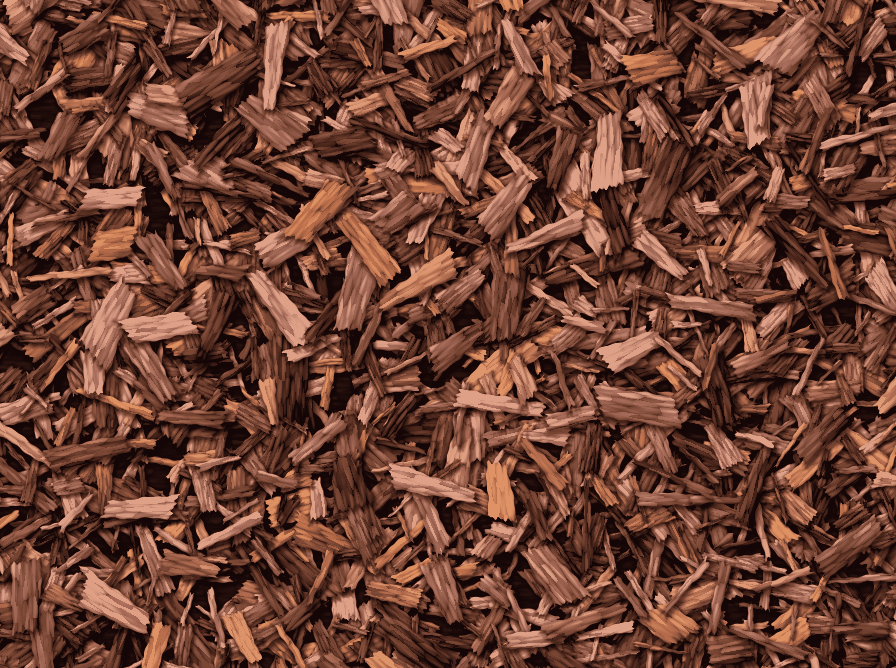
Reproduce this texture procedurally as a WebGL 1 fragment shader.

```glsl
precision highp float;
// Bed of shredded wood mulch: layers of splintered chips lie on jittered grids
// and are painted from bottom to top, each chip shading what lies beneath it.
// Tone and warmth are composited first, then mapped through a bark colour ramp.
uniform vec2 u_resolution;

const vec3 GAP    = vec3(0.08, 0.025, 0.025);
const vec3 DARK   = vec3(0.28, 0.14, 0.10);
const vec3 MID    = vec3(0.47, 0.27, 0.20);
const vec3 LIGHT  = vec3(0.64, 0.41, 0.34);
const vec3 ORANGE = vec3(0.73, 0.43, 0.29);
const vec3 PALE   = vec3(0.87, 0.63, 0.53);
const vec2 TO_LIGHT = vec2(-0.5, 0.86);
const int LAYERS = 8;

vec4 hash4(vec2 p, float seed) {
  vec4 q = fract(vec4(p, seed, p.x + p.y) * vec4(0.1031, 0.1030, 0.0973, 0.1099));
  q += dot(q, q.wzxy + 33.33);
  return fract((q.xxyz + q.yzzw) * q.zywx);
}

vec2 rotate(vec2 p, float angle) {
  float c = cos(angle), s = sin(angle);
  return vec2(c * p.x + s * p.y, c * p.y - s * p.x);
}

// Cellular noise: x = distance to the nearest point, y = its random value.
vec2 cellular(vec2 p) {
  vec2 base = floor(p), nearest = vec2(9.0, 0.0);
  for (int j = -1; j <= 1; j++) {
    for (int i = -1; i <= 1; i++) {
      vec2 cell = base + vec2(float(i), float(j));
      vec4 h = hash4(cell, 7.0);
      float d = length(cell + h.xy - p);
      if (d < nearest.x) nearest = vec2(d, h.z);
    }
  }
  return nearest;
}

// Distance to a tapered strip with slanted, frayed ends and wavy sides.
float chipDistance(vec2 p, vec2 halfSize, vec4 h) {
  float phase = h.x * 40.0;
  float taper = 1.0 + (h.y - 0.5) * 0.9 * p.x / halfSize.x;
  float wave = 0.014 * sin(p.x * 9.0 + phase) + 0.008 * sin(p.x * 23.0 - phase);
  float fray = 0.022 * sin(p.y * 37.0 + phase) + 0.016 * sin(p.y * 71.0 + phase * 2.0);
  float slant = (h.z - 0.5) * 1.1 * p.y;
  float side = abs(p.y + wave) - halfSize.y * taper;
  float end = abs(p.x + slant) - halfSize.x + fray;
  return max(side, end);
}

// Wood fibres along x: splinter facets, fine streaks and dark cracks.
float fibres(vec2 p, float seed) {
  vec2 facet = cellular(p * vec2(2.6, 14.0) + seed * 50.0);
  float streak = sin(p.y * 55.0 + 2.0 * sin(p.x * 4.0 + seed * 20.0));
  float crack = smoothstep(0.6, 0.95, facet.x);
  return (facet.y - 0.5) * 0.32 + (0.42 - facet.x) * 0.2 + streak * 0.06 - crack * 0.2;
}

// Composites one chip over the ground, where x = tone and y = warmth.
vec2 paintChip(vec2 ground, vec2 p, vec2 cell, float layer, float pixel) {
  vec4 place = hash4(cell, layer * 3.0 + 1.0);
  vec4 look = hash4(cell, layer * 3.0 + 2.0);
  vec4 cut = hash4(cell, layer * 3.0 + 3.0);
  if (cut.w > 0.86) return ground;

  float angle = place.z * 6.2832;
  vec2 halfSize = vec2(mix(0.36, 0.82, place.w), mix(0.055, 0.3, look.x * look.x));
  vec2 local = rotate(p - place.xy, angle);
  vec2 light = rotate(TO_LIGHT, angle);

  // Soft contact shadow, thrown away from the light.
  float shadowDist = chipDistance(local + light * 0.055, halfSize, cut);
  ground.x *= 1.0 - 0.62 * (1.0 - smoothstep(-0.04, 0.12, shadowDist));

  float d = chipDistance(local, halfSize, cut);
  if (d > pixel) return ground;

  // Curved face, lit rim and worn edge.
  float across = clamp(local.y / halfSize.y, -1.0, 1.0);
  float rim = smoothstep(0.55, 1.0, abs(across)) * sign(across);
  float lit = light.y * (across * 0.09 + rim * 0.16);
  float edge = smoothstep(-0.05, 0.0, d) * 0.1;
  float tilt = (cut.x - 0.5) * 0.25 * local.x / halfSize.x;
  float tone = 0.27 + 0.72 * look.y + lit + tilt - edge;
  tone += fibres(local, look.z);
  float warmth = smoothstep(0.5, 0.95, look.w);
  float cover = 1.0 - smoothstep(-pixel, pixel, d);
  return mix(ground, vec2(max(tone, 0.04), warmth), cover);
}

vec3 barkColour(float tone, float warmth) {
  vec3 pale = PALE * mix(vec3(1.0), vec3(1.0, 0.9, 0.72), warmth);
  vec3 c = mix(GAP, DARK, smoothstep(0.06, 0.27, tone));
  c = mix(c, MID, smoothstep(0.25, 0.50, tone));
  c = mix(c, mix(LIGHT, ORANGE, warmth), smoothstep(0.48, 0.76, tone));
  return mix(c, pale, smoothstep(0.74, 1.0, tone));
}

void main() {
  vec2 uv = gl_FragCoord.xy / u_resolution.y;
  vec2 ground = vec2(0.12 + 0.2 * fibres(uv * 12.0, 0.3), 0.3);

  for (int k = 0; k < LAYERS; k++) {
    float layer = float(k);
    float size = 0.052 + 0.05 * fract(layer * 0.618 + 0.3);
    vec2 grid = uv / size + layer * vec2(17.37, 9.71) + 20.0;
    vec2 base = floor(grid);
    float pixel = 0.7 / (u_resolution.y * size);
    for (int j = -1; j <= 1; j++) {
      for (int i = -1; i <= 1; i++) {
        vec2 cell = base + vec2(float(i), float(j));
        ground = paintChip(ground, grid - cell, cell, layer, pixel);
      }
    }
  }
  gl_FragColor = vec4(barkColour(ground.x, ground.y), 1.0);
}
```
